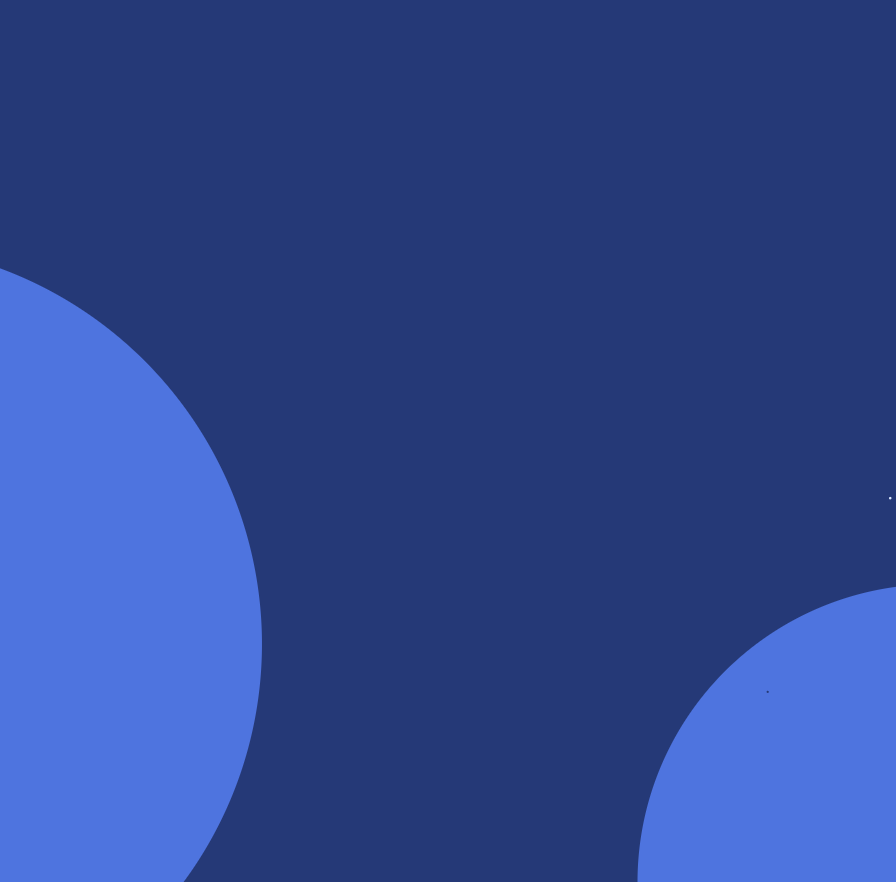
Write a Shadertoy shader that draws this background.

```glsl
const vec3 NAVY = vec3(0.145, 0.224, 0.467);
const vec3 BLUE = vec3(0.306, 0.455, 0.875);
const vec3 PALE = vec3(0.85, 0.90, 1.0);

// Discs as centre x, centre y, radius, in units of the canvas height
const vec3 LEFT_DISC = vec3(-0.1570, 0.2698, 0.4540);
const vec3 RIGHT_DISC = vec3(1.0604, 0.0, 0.3376);
const vec3 PALE_SPECK = vec3(1.0093, 0.4352, 0.0014);
const vec3 DARK_SPECK = vec3(0.8704, 0.2156, 0.0012);

// Antialiased coverage of a disc
float discMask(vec2 p, vec3 disc, float pixel) {
    float d = length(p - disc.xy) - disc.z;
    return clamp(0.5 - d / pixel, 0.0, 1.0);
}

void mainImage(out vec4 fragColor, in vec2 fragCoord) {
    float pixel = 1.0 / iResolution.y;
    vec2 p = fragCoord * pixel;

    // Two large discs on a flat ground
    float discs = max(discMask(p, LEFT_DISC, pixel), discMask(p, RIGHT_DISC, pixel));
    vec3 color = mix(NAVY, BLUE, discs);

    // Tiny specks near the right edge
    color = mix(color, PALE, discMask(p, PALE_SPECK, pixel));
    color = mix(color, NAVY, discMask(p, DARK_SPECK, pixel));

    fragColor = vec4(color, 1.0);
}
```
